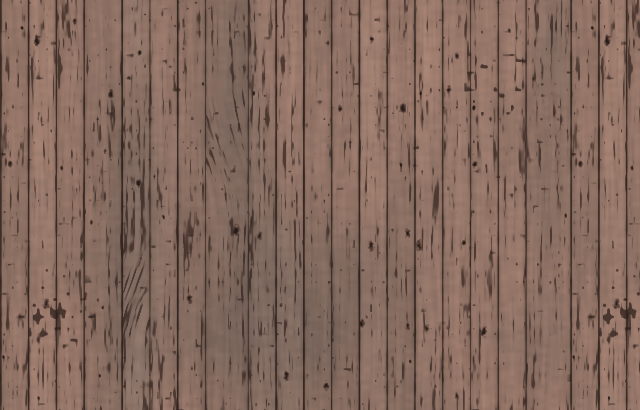
Write a WebGL 1 fragment shader that draws this texture.

```glsl
precision highp float;

uniform vec2 u_resolution;

// Lengths are fractions of the canvas width
#define PLANKS 19.0
#define PITCH 0.0434
#define FIRST_SEAM 0.0013
#define PERIOD 0.8911
#define SEAM_WIDTH 0.0008
#define GRAIN_FREQ vec2(270.0, 15.0)
#define KNOT_CELL 0.107
#define KNOT_CHANCE 0.36
#define PINK vec3(0.635, 0.500, 0.442)
#define GREY vec3(0.530, 0.442, 0.398)
#define PALE vec3(0.640, 0.570, 0.530)
#define DARK vec3(0.205, 0.145, 0.125)

float hash(vec2 p) {
  vec3 q = fract(p.xyx * 0.1031);
  q += dot(q, q.yzx + 33.33);
  return fract((q.x + q.y) * q.z);
}

float noise(vec2 p) {
  vec2 i = floor(p), f = fract(p);
  f = f * f * (3.0 - 2.0 * f);
  return mix(mix(hash(i), hash(i + vec2(1.0, 0.0)), f.x),
             mix(hash(i + vec2(0.0, 1.0)), hash(i + 1.0), f.x), f.y);
}

// Soft elliptical patch
float patchAt(vec2 p, vec2 centre, vec2 radius) {
  vec2 d = (p - centre) / radius;
  return exp(-dot(d, d));
}

// Left edge of plank i; three planks are wider than the rest
float seamX(float i) {
  return FIRST_SEAM + PITCH * i + 0.016 * step(4.0, i)
       + 0.0235 * step(8.0, i) + 0.027 * step(19.0, i);
}

// Dark knots, at most one per cell along a plank: x = stain, y = core
vec2 knots(vec2 p, float id, float left, float right) {
  float row = floor(p.y / KNOT_CELL);
  vec2 key = vec2(id * 3.0 + 5.0, row * 7.0 + 11.0);
  float size = mix(0.0018, 0.0048, pow(hash(key + 31.0), 2.0));
  vec2 centre = vec2(mix(left, right, mix(0.08, 0.92, hash(key + 57.0))),
                     (row + mix(0.15, 0.85, hash(key + 83.0))) * KNOT_CELL);
  vec2 d = (p - centre) * vec2(1.0, 0.62);
  float r = length(d) / size + 0.9 * (noise(p * 300.0) - 0.5);
  float present = step(hash(key), KNOT_CHANCE);
  return present * vec2(1.0 - smoothstep(0.7, 1.5, r), 1.0 - smoothstep(0.3, 0.8, r));
}

void main() {
  vec2 p = gl_FragCoord.xy / u_resolution.x;
  float px = 1.0 / u_resolution.x;
  p.x = FIRST_SEAM + mod(p.x - FIRST_SEAM, PERIOD);

  // Find the plank
  float id = 0.0;
  for (int i = 1; i < 19; i++) id += step(seamX(float(i)), p.x);
  float left = seamX(id), right = seamX(id + 1.0);
  float plankRand = hash(vec2(id + 2.0, 9.0));

  // Weathered areas
  float worn = patchAt(p, vec2(0.205, 0.20), vec2(0.055, 0.38))
             + patchAt(p, vec2(0.375, 0.45), vec2(0.055, 0.30))
             + 0.8 * patchAt(p, vec2(0.865, 0.55), vec2(0.030, 0.20));
  float grey = worn * 0.75 + 0.8 * patchAt(p, vec2(0.46, 0.13), vec2(0.17, 0.25))
             + 0.4 * patchAt(p, vec2(0.85, 0.15), vec2(0.04, 0.30))
             + 0.5 * (noise(p * vec2(14.0, 9.0) + 40.0) - 0.5);
  float pale = patchAt(p, vec2(0.215, 0.05), vec2(0.018, 0.06))
             + 0.7 * patchAt(p, vec2(0.212, 0.59), vec2(0.020, 0.07));

  // Base tone with saw marks
  vec3 col = mix(PINK, GREY, clamp(grey, 0.0, 1.0));
  col *= 1.0 + 0.07 * (plankRand - 0.5);
  col *= 1.0 + 0.05 * patchAt(p, vec2(0.62, 0.46), vec2(0.20, 0.16));
  col = mix(col, PALE, 0.55 * clamp(pale, 0.0, 1.0) * noise(p * vec2(90.0, 35.0)));
  col *= 1.0 + 0.07 * (noise(p * vec2(75.0, 140.0)) - 0.5);

  // Grain runs along the planks and slants on two of them
  float slant = 0.042 * smoothstep(0.30, 0.52, p.y) * step(abs(id - 7.0), 0.5)
              - 0.042 * smoothstep(0.10, 0.27, p.y) * step(abs(id - 4.0), 0.5);
  vec2 g = vec2(p.x + slant + 0.004 * noise(vec2(p.x * 25.0, p.y * 9.0)), p.y);
  vec2 shift = vec2(id * 17.0, id * 5.0);
  float fibre = noise(g * GRAIN_FREQ + shift);
  float breaks = noise(g * vec2(330.0, 75.0) + shift + 60.0);
  float broad = noise(g * vec2(120.0, 7.0) + shift + 90.0);
  float amount = 0.10 * worn + 0.06 * (plankRand - 0.5) + 0.12 * (broad - 0.5);
  float cracks = smoothstep(0.66, 0.88, 0.6 * fibre + 0.4 * breaks + amount);
  col *= 1.0 - 0.09 * fibre - 0.07 * broad;
  col = mix(col, DARK, 0.72 * cracks);

  // Clusters of specks
  float cluster = patchAt(p, vec2(0.775, 0.505), vec2(0.045, 0.040))
                + patchAt(p, vec2(0.075, 0.145), vec2(0.060, 0.040));
  float specks = noise(p * vec2(150.0, 110.0) + 20.0);
  col = mix(col, DARK, 0.8 * smoothstep(0.80, 0.95, specks + 0.22 * cluster - 0.07));

  // Knots
  vec2 knot = knots(p, id, left, right);
  col = mix(col, DARK * 1.25, 0.75 * knot.x);
  col = mix(col, DARK * 0.65, 0.85 * knot.y);

  // Seams vary in width and darkness, with a soft stain beside them
  float fromLeft = p.x - left, fromRight = right - p.x;
  float seamId = mod(id + step(fromRight, fromLeft), PLANKS);
  float edge = min(fromLeft, fromRight);
  float seamRand = hash(vec2(seamId + 4.0, 21.0));
  float ragged = noise(vec2(seamId * 13.0, p.y * 60.0));
  float halfWidth = SEAM_WIDTH * (0.55 + 0.65 * seamRand + 0.55 * ragged);
  float line = 1.0 - smoothstep(halfWidth - 0.5 * px, halfWidth + 0.7 * px, edge);
  col *= 1.0 - 0.22 * exp(-edge / 0.0025) * (0.4 + ragged);
  col = mix(col, DARK * 0.9, line * mix(0.65, 0.95, seamRand));

  gl_FragColor = vec4(col, 1.0);
}
```
